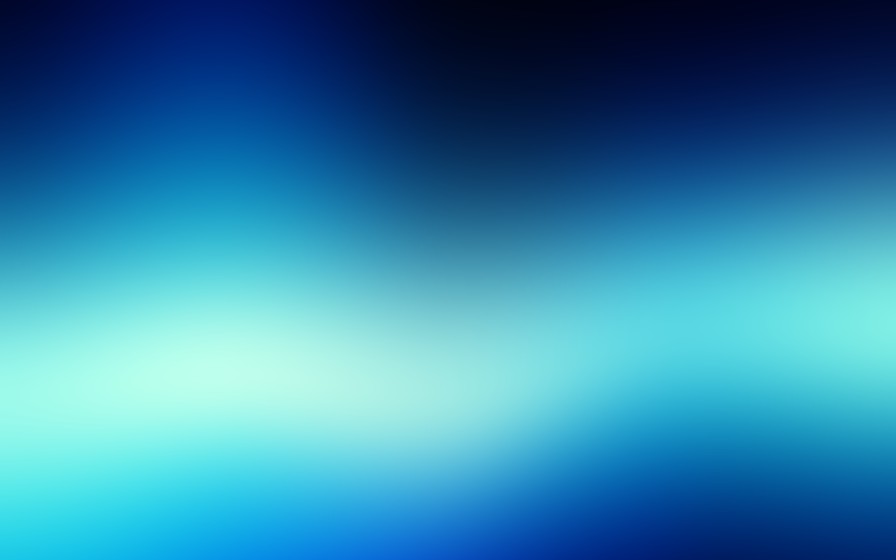
This background is drawn by a Shadertoy shader. Its source:

```glsl
// Soft aurora: a bright mint and cyan band drifting across a deep navy sky.

const int STOPS = 5; // evenly spaced control columns, left to right

// Colour along the crest of the band
const vec3 CREST_COLOUR[STOPS] = vec3[STOPS](
    vec3(0.61, 0.98, 0.92),
    vec3(0.74, 1.00, 0.925),
    vec3(0.62, 0.915, 0.89),
    vec3(0.35, 0.845, 0.89),
    vec3(0.50, 0.935, 0.895));

// Falloff of red, green and blue above the crest, in canvas heights
const vec3 SPREAD_ABOVE[STOPS] = vec3[STOPS](
    vec3(0.163, 0.260, 0.380),
    vec3(0.150, 0.300, 0.500),
    vec3(0.175, 0.244, 0.323),
    vec3(0.146, 0.198, 0.283),
    vec3(0.173, 0.215, 0.308));

// Falloff of red, green and blue below the crest
const vec3 SPREAD_BELOW[STOPS] = vec3[STOPS](
    vec3(0.154, 0.437, 1.60),
    vec3(0.130, 0.323, 1.60),
    vec3(0.125, 0.210, 0.54),
    vec3(0.108, 0.202, 0.33),
    vec3(0.123, 0.218, 0.34));

// Height of the crest, repeated per channel so one spline serves all
const vec3 CREST_HEIGHT[STOPS] = vec3[STOPS](
    vec3(0.292), vec3(0.333), vec3(0.302), vec3(0.406), vec3(0.421));

// Smooth Catmull-Rom curve through the control columns
vec3 spline(vec3 stops[STOPS], float x) {
    float s = clamp(x, 0.0, 1.0) * float(STOPS - 1);
    int i = min(int(s), STOPS - 2);
    float t = s - float(i);
    vec3 a = stops[max(i - 1, 0)];
    vec3 b = stops[i];
    vec3 c = stops[i + 1];
    vec3 d = stops[min(i + 2, STOPS - 1)];
    vec3 bend = 2.0 * a - 5.0 * b + 4.0 * c - d;
    vec3 twist = 3.0 * (b - c) + d - a;
    return b + 0.5 * t * (c - a + t * (bend + t * twist));
}

// Bell-shaped glow, evaluated separately for each channel
vec3 glow(float dist, vec3 spread) {
    vec3 q = dist / spread;
    return exp(-0.5 * q * q);
}

void mainImage(out vec4 fragColor, in vec2 fragCoord) {
    vec2 uv = fragCoord / iResolution.xy;

    // Signed distance from the wandering crest
    float height = uv.y - spline(CREST_HEIGHT, uv.x).x;

    // Different softness on either side of the crest
    vec3 spread = height > 0.0 ? spline(SPREAD_ABOVE, uv.x)
                               : spline(SPREAD_BELOW, uv.x);

    vec3 colour = spline(CREST_COLOUR, uv.x) * glow(height, spread);
    fragColor = vec4(clamp(colour, 0.0, 1.0), 1.0);
}
```
